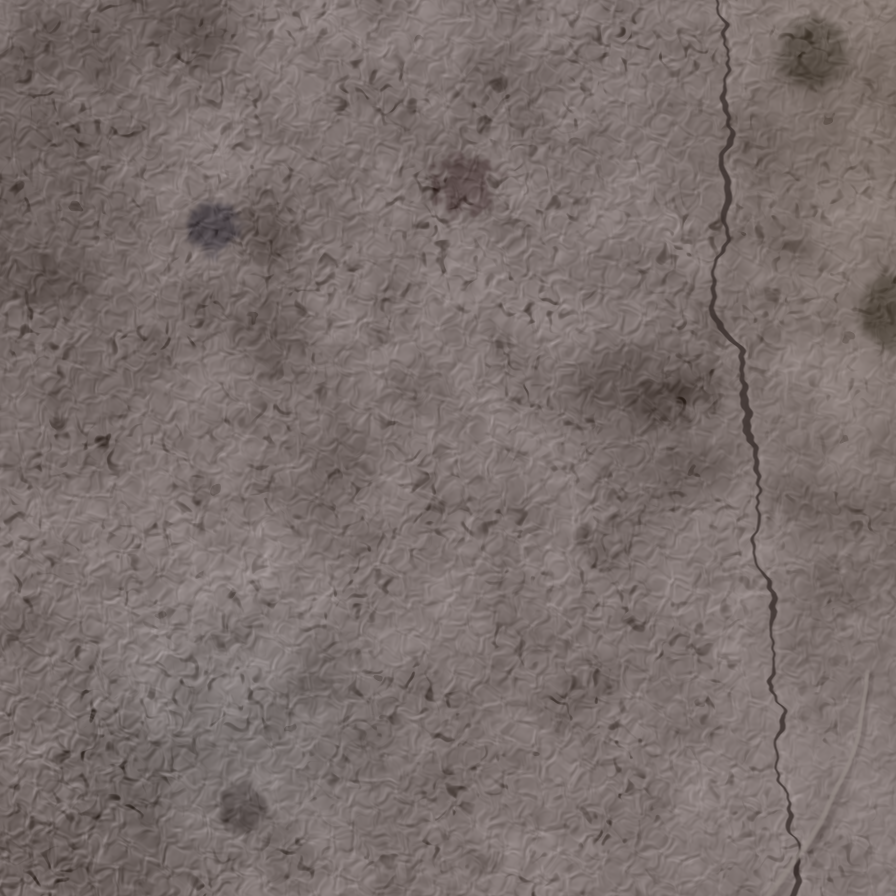
Write a three.js fragment shader that draws this texture.

```glsl
// Weathered grey-mauve concrete: broad mottling under a fine wormy grain,
// shaded as relief from a warped noise height field, then marked with stains,
// dark pits, a thin wandering crack and one pale curved fibre.
varying vec2 vUv;

float hash(vec2 p) {
  vec3 q = fract(p.xyx * 0.1031);
  q += dot(q, q.yzx + 33.33);
  return fract((q.x + q.y) * q.z);
}

float corner(vec2 cell, vec2 offset) {
  float a = 6.2832 * hash(cell + 211.0);
  return dot(vec2(cos(a), sin(a)), offset);
}

// Gradient noise, roughly -0.7 to 0.7
float noise(vec2 p) {
  vec2 i = floor(p), f = fract(p);
  vec2 u = f * f * f * (f * (f * 6.0 - 15.0) + 10.0);
  vec2 e = vec2(0.0, 1.0);
  return mix(mix(corner(i, f), corner(i + e.yx, f - e.yx), u.x),
             mix(corner(i + e, f - e), corner(i + 1.0, f - 1.0), u.x), u.y);
}

// Each octave is turned and doubled
float fbm(vec2 p) {
  float sum = 0.0, amp = 1.0;
  for (int i = 0; i < 4; i++) {
    sum += amp * noise(p);
    p = mat2(1.6, 1.2, -1.2, 1.6) * p + 7.3;
    amp *= 0.55;
  }
  return sum;
}

// Warping draws the noise out into short curled ridges
vec2 curl(vec2 p) {
  vec2 q = mat2(0.8, 0.6, -0.6, 0.8) * p * 0.6;
  return p + 1.3 * vec2(noise(q + 3.0), noise(q + 41.0));
}

float grainHeight(vec2 p) {
  vec2 q = curl(p * 88.0);
  return noise(q) + 0.5 * noise(mat2(1.5, 1.1, -1.1, 1.5) * q + 5.0);
}

// Soft round patch
float glow(vec2 p, vec2 center, vec2 radius) {
  vec2 d = (p - center) / radius;
  return exp(-dot(d, d));
}

// Stain with a ragged rim
float stain(vec2 p, vec2 center, float radius, float ragged) {
  float d = length(p - center) / radius;
  d += ragged * (noise(p * 45.0) + 0.6 * noise(p * 110.0));
  return 1.0 - smoothstep(0.65, 1.2, d);
}

void main() {
  vec2 p = vUv;

  // Broad mottling and uneven wear
  float tone = 0.07 * fbm(p * 4.0 + 2.0) + 0.07 * fbm(p * 15.0 + 9.0);
  tone -= 0.1 * glow(p, vec2(0.03, 0.79), vec2(0.12, 0.18));
  tone -= 0.09 * glow(p, vec2(0.06, 0.05), vec2(0.14, 0.13));
  tone -= 0.1 * glow(p, vec2(0.71, 0.58), vec2(0.08, 0.06));
  tone -= 0.075 * glow(p, vec2(0.78, 0.49), vec2(0.06, 0.05));
  tone -= 0.07 * glow(p, vec2(0.19, 0.97), vec2(0.09, 0.05));
  float bloom = glow(p, vec2(0.25, 0.19), vec2(0.17, 0.14));
  float warmth = glow(p, vec2(1.0, 0.95), vec2(0.18, 0.5));

  // Curled grain lit from the upper left, calmer toward the right
  vec2 toLight = vec2(-0.001, 0.0015);
  float relief = grainHeight(p - toLight) - grainHeight(p + toLight);
  float rough = mix(1.0, 0.7, smoothstep(0.7, 0.95, p.x));
  rough += 0.5 * glow(p, vec2(0.04, 0.1), vec2(0.14, 0.2));
  tone += rough * (0.095 * relief + 0.035 * grainHeight(p));

  // Dark creases gathered in clumps
  float clump = smoothstep(-0.4, 0.5, fbm(p * 11.0 + 30.0));
  float crease = smoothstep(0.08, 0.5, noise(curl(p * 82.0 + 50.0)));
  tone -= 0.17 * rough * clump * crease;

  // Scattered faint blots and small broken pits
  vec2 torn = p + 0.009 * vec2(noise(p * 95.0), noise(p * 95.0 + 23.0));
  for (int i = 0; i < 16; i++) {
    float k = float(i);
    vec2 center = vec2(hash(vec2(k, 3.0)), hash(vec2(k, 19.0)));
    float size = mix(0.009, 0.035, hash(vec2(k, 31.0)));
    tone -= 0.055 * stain(p, center, size, 0.9);
    vec2 pit = vec2(hash(vec2(k, 57.0)), hash(vec2(k, 73.0)));
    tone -= 0.09 * stain(torn, pit, 0.005, 0.9);
  }

  vec3 color = vec3(0.502, 0.457, 0.449) + tone * vec3(0.99, 0.98, 1.02);
  color += bloom * vec3(0.015, 0.03, 0.035) + warmth * vec3(0.008, 0.002, -0.015);

  // Distinct stains: slate, rust, two olive and one grey
  color -= stain(p, vec2(0.237, 0.744), 0.031, 0.35) * vec3(0.16, 0.145, 0.12);
  color -= stain(p, vec2(0.517, 0.795), 0.034, 0.8) * vec3(0.11, 0.125, 0.12);
  color -= stain(p, vec2(0.907, 0.941), 0.042, 0.25) * vec3(0.12, 0.11, 0.12);
  color -= stain(p, vec2(1.003, 0.652), 0.046, 0.2) * vec3(0.16, 0.15, 0.165);
  color -= stain(p, vec2(0.273, 0.099), 0.028, 0.5) * vec3(0.11, 0.11, 0.11);

  // Crack wandering from top to bottom, with a thin lit lip
  float path = 0.885 - 0.083 * p.y - 0.032 * glow(p.yy, vec2(0.68), vec2(0.13));
  path += 0.018 * noise(vec2(p.y * 9.0, 4.0)) + 0.012 * noise(vec2(p.y * 32.0, 8.3));
  path += 0.006 * noise(vec2(p.y * 95.0, 12.4));
  float width = 0.0018 + 0.004 * noise(vec2(p.y * 30.0, 20.4));
  width = max(width, 0.001) + 0.0014 * glow(p.yy, vec2(0.54), vec2(0.1));
  float gap = abs(p.x - path);
  color += 0.03 * (1.0 - smoothstep(0.0, 0.004, abs(p.x - path - 0.006)));
  color = mix(color, vec3(0.22, 0.18, 0.17), 0.8 * (1.0 - smoothstep(width - 0.0012, width + 0.0018, gap)));

  // Pale fibre arcing up from the lower right, shadowed on one side
  float bend = 0.968 - 0.11 * pow(max(1.0 - p.y / 0.25, 0.0), 1.8);
  bend += 0.004 * noise(vec2(p.y * 30.0, 33.4));
  float side = (p.x - bend) / (1.9 - 0.9 * smoothstep(0.0, 0.2, p.y));
  float span = 1.0 - smoothstep(0.245, 0.255, p.y);
  color -= 0.06 * span * (1.0 - smoothstep(0.001, 0.005, abs(side - 0.005)));
  color = mix(color, vec3(0.58, 0.54, 0.52), 0.7 * span * (1.0 - smoothstep(0.0005, 0.0035, abs(side))));

  gl_FragColor = vec4(color, 1.0);
}
```
